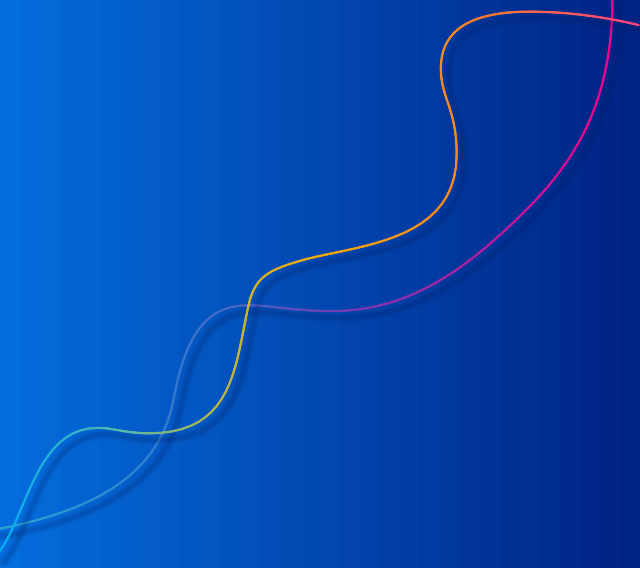
This background is drawn by a WebGL 1 fragment shader. Its source:

```glsl
precision highp float;
// Two winding gradient ribbons with soft shadows over a blue horizontal fade.

uniform vec2 u_resolution;

// Design space: origin at the lower left, all lengths in these units
const vec2 CANVAS = vec2(768.0, 681.0);
const float HALF_WIDTH = 1.45;
const vec2 SHADOW_OFFSET = vec2(9.0, -8.0);
const float SHADOW_RADIUS = 7.5;
const float SHADOW_STRENGTH = 0.24;
const float BANDS = 32.0;
const int SEGMENTS = 20;

const vec3 SKY_BLUE = vec3(0.015, 0.43, 0.87);
const vec3 NAVY = vec3(0.0, 0.13, 0.51);
const vec3 SHADOW = vec3(0.0, 0.10, 0.36);

// Stops of the warm ribbon
const vec3 CYAN = vec3(0.0, 0.67, 0.96);
const vec3 GREEN = vec3(0.34, 0.72, 0.66);
const vec3 GOLD = vec3(0.82, 0.70, 0.16);
const vec3 AMBER = vec3(0.95, 0.65, 0.05);
const vec3 ORANGE = vec3(0.98, 0.53, 0.13);
const vec3 PINK = vec3(1.0, 0.25, 0.50);

// Stops of the cool ribbon
const vec3 TEAL = vec3(0.15, 0.64, 0.82);
const vec3 STEEL = vec3(0.20, 0.48, 0.80);
const vec3 INDIGO = vec3(0.29, 0.38, 0.76);
const vec3 VIOLET = vec3(0.46, 0.22, 0.70);
const vec3 MAGENTA = vec3(0.95, 0.0, 0.55);

float segmentDistance(vec2 p, vec2 a, vec2 b) {
  vec2 ab = b - a;
  float h = clamp(dot(p - a, ab) / dot(ab, ab), 0.0, 1.0);
  return length(p - a - ab * h);
}

vec2 bezier(vec2 a, vec2 b, vec2 c, vec2 d, float t) {
  float s = 1.0 - t;
  return s * s * s * a + 3.0 * s * s * t * b + 3.0 * s * t * t * c + t * t * t * d;
}

// Lowers x to the distance from the curve, y to that from its shadow
void addCurve(inout vec2 dist, vec2 p, vec2 a, vec2 b, vec2 c, vec2 d) {
  vec2 from = a;
  for (int i = 1; i <= SEGMENTS; i++) {
    vec2 to = bezier(a, b, c, d, float(i) / float(SEGMENTS));
    dist.x = min(dist.x, segmentDistance(p, from, to));
    dist.y = min(dist.y, segmentDistance(p - SHADOW_OFFSET, from, to));
    from = to;
  }
}

vec2 warmRibbon(vec2 p) {
  vec2 dist = vec2(1e4);
  addCurve(dist, p, vec2(-4, 15), vec2(32, 59), vec2(42, 168), vec2(117, 168));
  addCurve(dist, p, vec2(117, 168), vec2(137, 168), vec2(150, 161.5), vec2(180, 161.5));
  addCurve(dist, p, vec2(180, 161.5), vec2(280, 162), vec2(282, 241), vec2(298, 314));
  addCurve(dist, p, vec2(298, 314), vec2(306, 350), vec2(322, 358), vec2(370, 371));
  addCurve(dist, p, vec2(370, 371), vec2(440, 388), vec2(548, 395), vec2(548, 496));
  addCurve(dist, p, vec2(548, 496), vec2(548, 551), vec2(529, 563), vec2(529, 599));
  addCurve(dist, p, vec2(529, 599), vec2(529, 651), vec2(575, 667), vec2(635, 667));
  addCurve(dist, p, vec2(635, 667), vec2(680, 667), vec2(725, 661), vec2(766, 651));
  return dist;
}

vec2 coolRibbon(vec2 p) {
  vec2 dist = vec2(1e4);
  addCurve(dist, p, vec2(-6, 46), vec2(100, 66), vec2(190, 105), vec2(208, 201));
  addCurve(dist, p, vec2(208, 201), vec2(222, 276), vec2(245, 315), vec2(298, 315));
  addCurve(dist, p, vec2(298, 315), vec2(325, 315), vec2(355, 308), vec2(398, 308));
  addCurve(dist, p, vec2(398, 308), vec2(490, 308), vec2(560, 356), vec2(640, 438));
  addCurve(dist, p, vec2(640, 438), vec2(700, 501), vec2(735, 571), vec2(735, 685));
  return dist;
}

float ramp(float from, float to, float x) {
  return clamp((x - from) / (to - from), 0.0, 1.0);
}

vec3 warmColor(float x) {
  vec3 color = mix(CYAN, GREEN, ramp(0.0, 150.0, x));
  color = mix(color, GOLD, ramp(150.0, 300.0, x));
  color = mix(color, AMBER, ramp(300.0, 400.0, x));
  color = mix(color, ORANGE, ramp(400.0, 545.0, x));
  return mix(color, PINK, ramp(545.0, 768.0, x));
}

vec3 coolColor(float x) {
  vec3 color = mix(TEAL, STEEL, ramp(0.0, 200.0, x));
  color = mix(color, INDIGO, ramp(200.0, 300.0, x));
  color = mix(color, VIOLET, ramp(300.0, 420.0, x));
  return mix(color, MAGENTA, ramp(420.0, 735.0, x));
}

// Lays the soft shadow, then the smooth-edged line
vec3 paintRibbon(vec3 base, vec2 dist, vec3 color, float pixel) {
  float shade = SHADOW_STRENGTH * (1.0 - smoothstep(0.0, SHADOW_RADIUS, dist.y));
  float line = 1.0 - smoothstep(-0.5, 0.5, (dist.x - HALF_WIDTH) / pixel);
  return mix(mix(base, SHADOW, shade), color, line);
}

void main() {
  vec2 uv = gl_FragCoord.xy / u_resolution;
  vec2 p = uv * CANVAS;
  float pixel = CANVAS.y / u_resolution.y;

  // Faintly banded backdrop
  float fade = (floor(uv.x * BANDS) + 0.5) / BANDS;
  vec3 color = mix(SKY_BLUE, NAVY, fade);

  color = paintRibbon(color, coolRibbon(p), coolColor(p.x), pixel);
  color = paintRibbon(color, warmRibbon(p), warmColor(p.x), pixel);
  gl_FragColor = vec4(color, 1.0);
}
```
